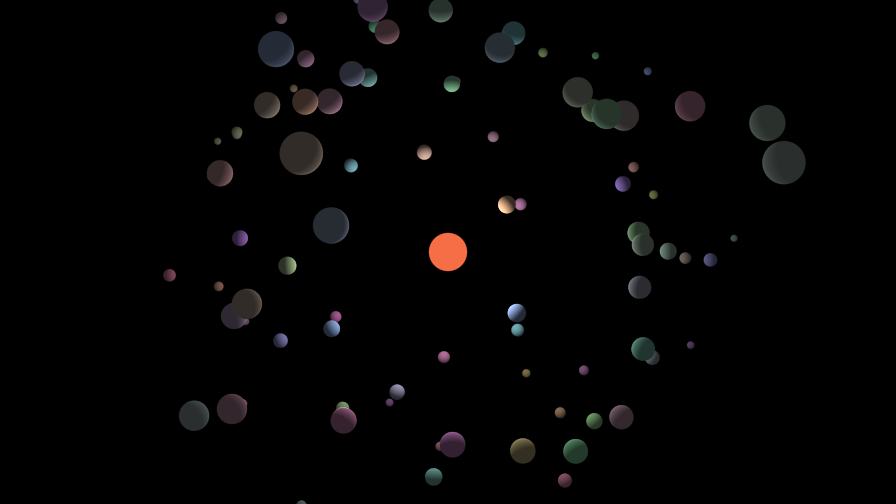
Give the GLSL for this background, as a Shadertoy shader.

```glsl
// Draws a small orange sun on black, ringed by scattered dim spheres that it lights.

const vec3 SUN_COLOR = vec3(0.96, 0.43, 0.27);
const float SUN_RADIUS = 0.038;
const float AMBIENT = 0.265;
const int FAR_COUNT = 55;
const int MIDDLE_COUNT = 19;
const int NEAR_COUNT = 14;

struct Ball {
    vec3 center; // xy on screen in canvas heights, z towards the viewer
    float radius;
    vec3 albedo;
};

float hash(float seed) {
    return fract(sin(seed * 127.1 + 3.7) * 4375.85);
}

vec2 polar(float angle, float reach) {
    return reach * vec2(cos(angle), sin(angle));
}

// Layered sines of one to seven half periods
float harmonics(float wave, vec3 low, vec4 high) {
    return dot(low, sin(wave * vec3(1, 2, 3))) + dot(high, sin(wave * vec4(4, 5, 6, 7)));
}

// Muted tint with a random hue and saturation
vec3 tint(float seed, float maxSaturation) {
    float hue = 6.2832 * hash(seed + 0.31);
    float saturation = maxSaturation * mix(0.2, 1.0, hash(seed + 0.67));
    return 0.66 + saturation * cos(hue + vec3(0.0, 2.1, 4.2));
}

// Small balls, spread evenly over a ring by the golden angle
Ball farBall(float index) {
    float nearness = index / float(FAR_COUNT);
    float angle = 2.39996 * index + 0.5 * hash(index + 0.13);
    float reach = sqrt(mix(0.02, 0.35, hash(index + 0.53)));
    float radius = 0.007 + 0.012 * pow(nearness, 1.3);
    vec3 center = vec3(polar(angle, reach), mix(-0.6, 0.0, nearness));
    return Ball(center, radius, tint(index, 0.22));
}

// Middle-sized balls along a closed wavy ring
Ball middleBall(float index) {
    float along = index / float(MIDDLE_COUNT - 1);
    float wave = 3.14159 * along;
    float angle = 0.10 + 6.22 * along
        + harmonics(wave, vec3(0.143, -0.058, 0.368), vec4(0.188, -0.086, 0.0, 0.09));
    float reach = 0.43 + 0.05 * cos(19.5 * along - 3.25);
    float radius = 0.022 + 0.004 * sin(wave);
    return Ball(vec3(polar(angle, reach), 0.15), radius, tint(index + 60.0, 0.2));
}

// Large balls along a wavy arc from the right, over the top, to the lower left
Ball nearBall(float index) {
    float along = index / float(NEAR_COUNT - 1);
    float wave = 3.14159 * along;
    float angle = 0.26 + 3.51 * along
        + harmonics(wave, vec3(-0.40, -0.274, 0.09), vec4(0.037, 0.075, -0.084, 0.0));
    float reach = 0.69 - 0.16 * along
        + harmonics(wave, vec3(-0.213, 0.0, -0.054), vec4(0.034, 0.065, -0.054, 0.058));
    float swell = pow(max(cos(9.07 * along), 0.0), 3.0);
    float radius = 0.030 + 0.013 * swell;
    return Ball(vec3(polar(angle, reach), 0.35), radius, tint(index + 90.0, 0.15));
}

float discMask(vec2 p, float radius, float pixel) {
    return 1.0 - smoothstep(-0.75 * pixel, 0.75 * pixel, length(p) - radius);
}

// Softly wrapped light from the sun at the origin, with a bright grazing rim
vec3 shade(Ball ball, vec2 p) {
    vec2 d = (p - ball.center.xy) / ball.radius;
    vec3 normal = vec3(d, sqrt(max(1.0 - dot(d, d), 0.0)));
    float sunDistance = length(ball.center);
    float facing = dot(normal, -ball.center / sunDistance);
    float diffuse = max(0.85 * facing + 0.15, 0.0);
    float falloff = 0.14 / (sunDistance * sunDistance + 0.1);
    float rim = pow(1.0 - normal.z, 4.0);
    return ball.albedo * (AMBIENT + falloff * diffuse * (1.0 + rim));
}

vec3 paintBall(vec3 color, Ball ball, vec2 p, float pixel) {
    float mask = discMask(p - ball.center.xy, ball.radius, pixel);
    return mask > 0.0 ? mix(color, shade(ball, p), mask) : color;
}

void mainImage(out vec4 fragColor, in vec2 fragCoord) {
    float pixel = 1.0 / iResolution.y;
    vec2 p = (fragCoord - 0.5 * iResolution.xy) * pixel;
    vec3 color = vec3(0.0);

    // Paint from back to front
    for (int i = 0; i < FAR_COUNT; i++) {
        color = paintBall(color, farBall(float(i)), p, pixel);
    }
    for (int i = 0; i < MIDDLE_COUNT; i++) {
        color = paintBall(color, middleBall(float(i)), p, pixel);
    }
    for (int i = 0; i < NEAR_COUNT; i++) {
        color = paintBall(color, nearBall(float(i)), p, pixel);
    }

    // Flat glowing sun
    color = mix(color, SUN_COLOR, discMask(p, SUN_RADIUS, pixel));
    fragColor = vec4(color, 1.0);
}
```
